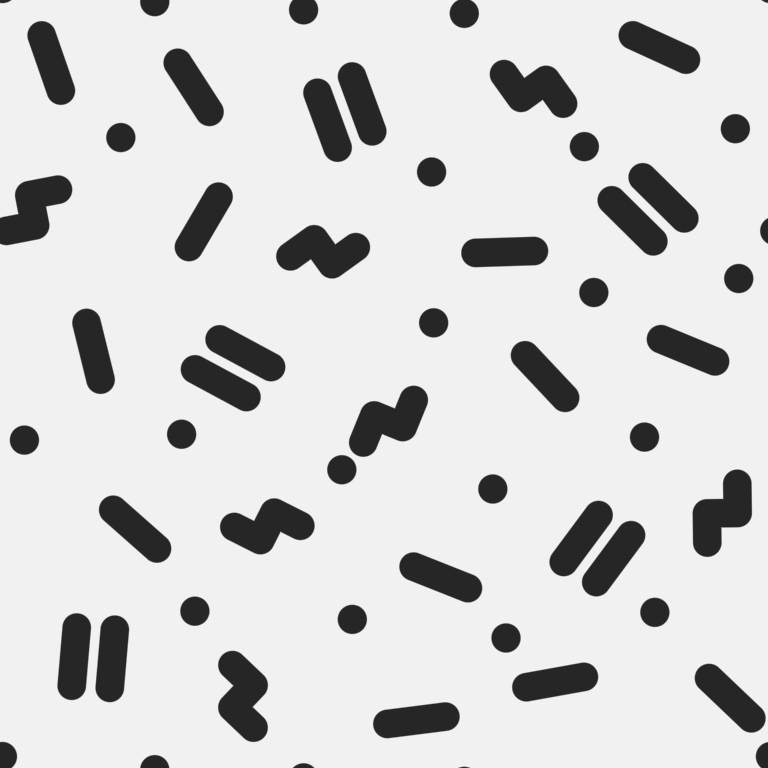
Give the GLSL for this pattern, as a WebGL 1 fragment shader.

```glsl
precision highp float;
// Scattered dark confetti on pale grey: bars, twin bars, zigzags and dots.
// One mark sits in each cell of a wrapping jittered grid, and a dot fills the
// gap between four marks; all shapes are unions of capsule distances.

uniform vec2 u_resolution;

const float TAU = 6.2831853;
const float CELLS = 5.0;             // cells per canvas side; lengths are in cells
const float STROKE_RADIUS = 0.093;
const float BAR_HALF = 0.19;
const float TWIN_OFFSET = 0.124;
const float ZIGZAG_RISE = 0.1;
const float DOT_RADIUS = 0.095;
const float DOT_SHARE = 0.86;
const float FAR = 9.0;
const vec3 PAPER = vec3(0.946);
const vec3 INK = vec3(0.15);

// Two random values per cell, repeating across the canvas edges.
vec2 hashCell(vec2 cell, float seed) {
  vec2 id = mod(cell, CELLS) + seed;
  vec3 q = fract(id.xyx * vec3(0.1031, 0.1030, 0.0973));
  q += dot(q, q.yzx + 33.33);
  return fract((q.xx + q.yz) * q.zy);
}

vec2 rotate(vec2 p, float angle) {
  float c = cos(angle), s = sin(angle);
  return vec2(c * p.x - s * p.y, s * p.x + c * p.y);
}

float segment(vec2 p, vec2 a, vec2 b) {
  vec2 ab = b - a;
  return length(p - a - ab * clamp(dot(p - a, ab) / dot(ab, ab), 0.0, 1.0));
}

// Centre lines of the three kinds of mark.
float bar(vec2 p) {
  return segment(p, vec2(-BAR_HALF, 0.0), vec2(BAR_HALF, 0.0));
}

float twinBars(vec2 p, float slide) {
  vec2 shift = vec2(slide, TWIN_OFFSET);
  return min(bar(p - shift), bar(p + shift));
}

float zigzag(vec2 p) {
  vec2 knee = vec2(0.0, ZIGZAG_RISE);
  vec2 tip = vec2(BAR_HALF, ZIGZAG_RISE);
  float arms = min(segment(p, knee, tip), segment(p, -knee, -tip));
  return min(arms, segment(p, -knee, knee));
}

// Mark centre: grid point, slow periodic drift and random jitter.
vec2 markCentre(vec2 cell) {
  vec2 phase = TAU * cell / CELLS;
  vec2 drift = vec2(0.3, 0.12) * sin(phase.yx + vec2(0.7, 2.1));
  return cell + 0.5 + drift + 0.28 * (hashCell(cell, 11.0) - 0.5);
}

// The kind cycles through five classes so that the shares stay even.
float markDistance(vec2 p, vec2 cell) {
  vec2 pose = hashCell(cell, 37.0);
  vec2 choice = hashCell(cell, 71.0);
  float kind = mod(cell.x + 2.0 * cell.y, 5.0);
  vec2 q = rotate(p - markCentre(cell), TAU * pose.x);
  float d;
  if (kind < 0.5) {
    d = twinBars(q, 0.05 * (pose.y - 0.5));
  } else if (kind < 1.5 || (kind > 2.5 && kind < 3.5 && choice.x < 0.5)) {
    q.x *= choice.y < 0.5 ? -1.0 : 1.0;
    d = zigzag(q);
  } else {
    d = bar(q);
  }
  return d - STROKE_RADIUS;
}

// A dot rests at the mean of the four marks around a cell corner.
float dotDistance(vec2 p, vec2 cell) {
  if (hashCell(cell, 53.0).x > DOT_SHARE) return FAR;
  vec2 centre = 0.25 * (markCentre(cell) + markCentre(cell - vec2(1.0, 0.0))
    + markCentre(cell - vec2(0.0, 1.0)) + markCentre(cell - 1.0));
  centre += 0.14 * (hashCell(cell, 97.0) - 0.5);
  return length(p - centre) - DOT_RADIUS;
}

float confettiDistance(vec2 p) {
  float d = FAR;
  for (int j = -1; j <= 1; j++) {
    for (int i = -1; i <= 1; i++) {
      vec2 cell = floor(p) + vec2(float(i), float(j));
      d = min(d, min(markDistance(p, cell), dotDistance(p, cell)));
    }
  }
  return d;
}

void main() {
  vec2 p = CELLS * gl_FragCoord.xy / u_resolution;
  float edge = 0.9 * CELLS / min(u_resolution.x, u_resolution.y);
  float paper = smoothstep(-edge, edge, confettiDistance(p));
  gl_FragColor = vec4(mix(INK, PAPER, paper), 1.0);
}
```
